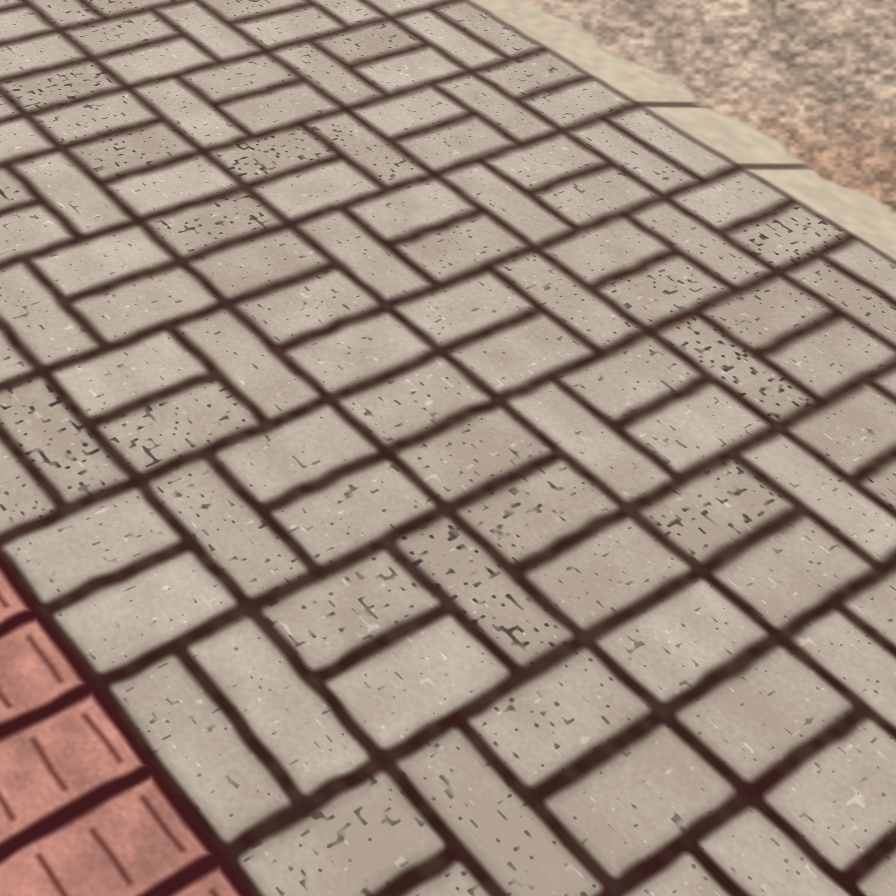
This texture is drawn by a WebGL 2 fragment shader. Its source:

```glsl
#version 300 es
precision highp float;
// Paving of worn concrete bricks seen in perspective: a plane projection gives
// brick units (u, v), rows of one upright and two flat bricks fill two bands beside
// a flat course, and a red tile strip, a pale kerb and gravel close the sides.
uniform vec2 u_resolution;
out vec4 fragColor;

#define JOINT 0.078       // half width of the gaps
#define ROUNDING 0.07     // corner radius of a brick
#define SOFTNESS 0.0036   // edge blur in canvas units
#define WOBBLE 0.045      // unevenness of the edges
#define WEAR 0.30         // depth of pits and stains
#define LEFT_EDGE -2.0
#define RIGHT_EDGE 13.0

const vec3 STONE = vec3(0.69, 0.63, 0.57);
const vec3 PALE = vec3(0.82, 0.77, 0.71);
const vec3 GAP_DARK = vec3(0.21, 0.12, 0.105);
const vec3 GAP_SAND = vec3(0.34, 0.26, 0.23);
const vec3 RED_TILE = vec3(0.71, 0.50, 0.45);
const vec3 GRAVEL = vec3(0.70, 0.62, 0.55);

// Plane (u, v) to canvas with y pointing down, as columns.
const mat3 PROJECTION = mat3(0.0815, -0.0178, 0.028,
                             0.0513, 0.0441, -0.040,
                             0.1536, 0.5365, 1.0);

float hash(vec2 p) {
    vec3 q = fract(p.xyx * vec3(0.1031, 0.1030, 0.0973));
    q += dot(q, q.yzx + 33.33);
    return fract((q.x + q.y) * q.z);
}

float noise(vec2 p) {
    vec2 i = floor(p), f = fract(p);
    f = f * f * (3.0 - 2.0 * f);
    vec2 e = vec2(0.0, 1.0);
    return mix(mix(hash(i), hash(i + e.yx), f.x),
               mix(hash(i + e.xy), hash(i + e.yy), f.x), f.y);
}

float roundBox(vec2 p, vec2 halfSize, float r) {
    vec2 q = abs(p) - halfSize + r;
    return length(max(q, 0.0)) + min(max(q.x, q.y), 0.0) - r;
}

// Low corner (xy) and size (zw) of the brick that covers a plane point.
vec4 brickAt(vec2 p) {
    vec2 cell = floor(p);
    if (cell.x >= 3.0 && cell.x < 5.0) return vec4(3.0, cell.y, 2.0, 1.0);
    bool right = cell.x >= 5.0;
    float base = right ? 1.0 : 0.0;
    float row = floor((p.y - base) / 2.0);
    float odd = floor(mod(row + 0.25, 2.0));
    float start = right ? 2.0 - odd : 2.0 * odd;
    float slot = floor(mod(cell.x - start + 0.5, 3.0));
    // A flat brick cut by the border becomes an upright one.
    float flatLeft = cell.x - slot + 1.0;
    bool upright = slot < 0.5 || flatLeft < LEFT_EDGE || flatLeft + 2.0 > RIGHT_EDGE;
    return upright ? vec4(cell.x, base + 2.0 * row, 1.0, 2.0)
                   : vec4(flatLeft, cell.y, 2.0, 1.0);
}

vec3 gapColor(vec2 uv, float depth) {
    float sand = 0.6 * noise(uv * 7.0) + 0.45 * (1.0 - depth) - 0.1;
    return mix(GAP_DARK, GAP_SAND, clamp(sand, 0.0, 1.0));
}

// Stone face with stains, pits and bright flecks; rough runs from 0 to 1.
vec3 stoneFace(vec2 uv, float tone, float rough) {
    float stain = noise(uv * 2.3) - 0.5, grain = noise(uv * 23.0) - 0.5;
    vec3 col = mix(STONE, PALE, clamp(tone + 0.5 * stain + 0.35 * grain, 0.0, 1.0));
    float pits = smoothstep(0.86 - 0.22 * rough, 0.98, noise(uv * vec2(13.0, 15.0) + 7.0));
    float flecks = smoothstep(0.88, 1.0, noise(uv * 11.0 + 41.0));
    return col * (1.0 - WEAR * (1.0 + rough) * pits) + 0.12 * flecks;
}

vec3 bricks(vec2 uv, vec2 edgeUv, float blur, float depth) {
    vec4 b = brickAt(edgeUv);
    float d = roundBox(edgeUv - b.xy - 0.5 * b.zw, 0.5 * b.zw - JOINT, ROUNDING);
    float id = hash(b.xy + 50.0), rough = pow(hash(b.xy + 91.0), 3.0);
    float tone = 0.38 + 0.4 * (id - 0.5) + 0.35 * (0.5 - depth) - 0.3 * rough;
    vec3 face = stoneFace(uv, tone, rough) * (1.0 - 0.12 * smoothstep(-0.14, 0.0, d));
    return mix(face, gapColor(uv, depth), smoothstep(-blur, blur, d));
}

vec3 redTiles(vec2 uv, vec2 edgeUv, float blur) {
    vec2 local = vec2(edgeUv.x - LEFT_EDGE, fract(edgeUv.y) - 0.5);
    float gap = max(abs(local.y) - 0.5 + JOINT, local.x + 0.12);
    vec2 bar = vec2(fract(local.x / 0.6) * 0.6 - 0.3, local.y);
    float groove = roundBox(bar, vec2(0.028, 0.3), 0.02);
    vec3 col = RED_TILE * (0.86 + 0.24 * noise(uv * 4.0) + 0.12 * noise(uv * 21.0));
    col = mix(col, vec3(0.36, 0.17, 0.16), 0.8 * (1.0 - smoothstep(-blur, blur, groove)));
    return mix(col, vec3(0.25, 0.10, 0.11), smoothstep(-blur, blur, gap));
}

vec3 kerbAndGravel(vec2 uv, vec2 p, float blur) {
    float along = uv.y - 0.45 * (uv.x - RIGHT_EDGE) + 1.0;
    float f = fract(along / 2.0);
    float width = 0.85 + 0.25 * sin(3.1416 * f) + 0.25 * noise(uv.yy * 1.7);
    vec3 kerb = vec3(0.82, 0.76, 0.67) * (0.94 + 0.1 * noise(uv * 6.0));
    float crack = (1.0 - smoothstep(0.03, 0.03 + blur, min(f, 1.0 - f) * 2.0))
                * (1.0 - smoothstep(1.3, 1.9, abs(uv.y + 2.0)));
    kerb = mix(kerb, GAP_SAND, 0.8 * crack);
    float pebble = noise(p * vec2(95.0, 150.0)) + 0.6 * noise(p * vec2(190.0, 260.0)) - 0.8;
    vec3 ground = mix(GRAVEL, vec3(0.71, 0.58, 0.49), smoothstep(0.08, 0.2, p.y));
    ground *= 1.0 + 0.38 * pebble + 0.2 * (noise(p * 17.0) - 0.5);
    return mix(kerb, ground, smoothstep(-blur, blur, uv.x - RIGHT_EDGE - width));
}

void main() {
    vec2 p = gl_FragCoord.xy / u_resolution;
    p.y = 1.0 - p.y;
    vec3 q = inverse(PROJECTION) * vec3(p, 1.0);
    vec2 uv = q.xy / q.z;
    float blur = max(1.0, SOFTNESS * u_resolution.y) * 0.7 * length(fwidth(uv));
    vec2 edgeUv = uv + WOBBLE * (vec2(noise(uv * 3.1), noise(uv * 3.1 + 19.0)) - 0.5);

    vec3 col = bricks(uv, edgeUv, blur, p.y);
    col = mix(redTiles(uv, edgeUv, blur), col, smoothstep(-blur, blur, edgeUv.x - LEFT_EDGE));
    col = mix(col, kerbAndGravel(uv, p, blur), smoothstep(-blur, blur, edgeUv.x - RIGHT_EDGE));
    fragColor = vec4(clamp(col, 0.0, 1.0), 1.0);
}
```
